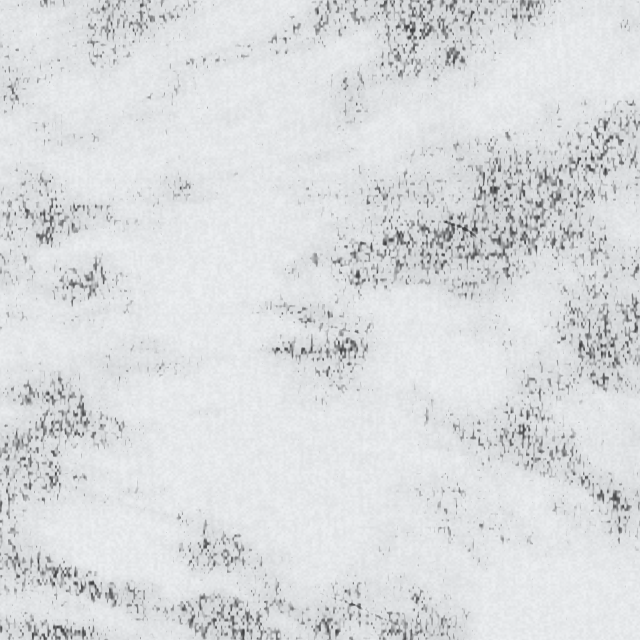
Give the GLSL for this texture, as a Shadertoy shader.

```glsl
// Pale paper rubbed with dry charcoal: broad patches and tilted strokes decide
// where pigment lands, a fine woven grain breaks it into small upright specks.
// A few broken scratches and a soft grey dust finish the surface.

#define PAPER        vec3(0.903, 0.912, 0.920)
#define CHARCOAL     vec3(0.235, 0.238, 0.245)
#define PATCH_SCALE  6.5
#define STROKE_SCALE vec2(5.5, 15.0)
#define HATCH_SCALE  vec2(14.0, 75.0)
#define SPECK_SCALE  vec2(325.0, 175.0)
#define STROKE_FAN   0.9
#define PRESSURE     0.43
#define SMUDGE       0.062
#define TOOTH        0.062
#define SCRATCHES    7

float hash(vec2 p) {
    return fract(sin(dot(p, vec2(127.1, 311.7))) * 43758.5453);
}

float noise(vec2 p) {
    vec2 cell = floor(p), f = fract(p);
    f = f * f * (3.0 - 2.0 * f);
    float low  = mix(hash(cell), hash(cell + vec2(1, 0)), f.x);
    float high = mix(hash(cell + vec2(0, 1)), hash(cell + vec2(1, 1)), f.x);
    return mix(low, high, f.y);
}

float fbm(vec2 p) {
    const mat2 turn = mat2(1.6, 1.2, -1.2, 1.6);
    float sum = 0.0, weight = 0.533;
    for (int i = 0; i < 4; i++) {
        sum += weight * noise(p);
        p = turn * p + 17.3;
        weight *= 0.5;
    }
    return sum;
}

// Thin, slightly wavering diagonal lines at hashed places
float scratches(vec2 p) {
    float mark = 0.0;
    p += 0.012 * (vec2(noise(p * 22.0), noise(p * 22.0 + 40.0)) - 0.5);
    for (int i = 0; i < SCRATCHES; i++) {
        float id = float(i) + 1.0;
        vec2 start = vec2(hash(vec2(id, 3.0)), hash(vec2(id, 8.0))) - 0.5;
        float angle = mix(-0.95, 0.3, hash(vec2(id, 14.0)));
        vec2 along = vec2(cos(angle), sin(angle));
        float span = mix(0.08, 0.22, hash(vec2(id, 21.0)));
        vec2 d = p - start;
        float dist = length(d - along * clamp(dot(d, along), 0.0, span));
        mark = max(mark, 1.0 - smoothstep(0.0005, 0.0035, dist));
    }
    return mark * smoothstep(0.2, 0.8, noise(p * 45.0));
}

// Where the charcoal was rubbed, 0 to 1
float rubbing(vec2 p) {
    vec2 warp = vec2(fbm(p * 6.0 + 31.0), fbm(p * 6.0 + 57.0)) - 0.5;
    // Strokes rise to the right in the upper half and fall in the lower half
    vec2 fan = vec2(p.x, p.y - STROKE_FAN * p.x * p.y);
    float broad  = fbm((p + 0.14 * warp) * PATCH_SCALE + 5.0);
    float stroke = fbm((fan + 0.09 * warp) * STROKE_SCALE + 83.0);
    float hatch  = noise((fan + 0.04 * warp) * HATCH_SCALE + 9.0) - 0.5;
    return smoothstep(0.36, 0.68, 0.53 * broad + 0.47 * stroke + 0.08 * hatch);
}

// Specks lined up on the upright and level threads of the paper
float weave(vec2 p) {
    p += 0.003 * (vec2(noise(p * 35.0), noise(p * 35.0 + 70.0)) - 0.5);
    float speck   = noise(p * SPECK_SCALE);
    float upright = noise(p * vec2(150.0, 24.0) + 11.0);
    float level   = noise(p * vec2(32.0, 150.0) + 23.0);
    return 0.62 * speck + 0.24 * upright + 0.14 * level;
}

void mainImage(out vec4 fragColor, in vec2 fragCoord) {
    vec2 p = (fragCoord - 0.5 * iResolution.xy) / iResolution.y;

    float rub = rubbing(p);
    float pressed = rub + 0.5 * scratches(p);
    float pigment = smoothstep(0.67, 1.19, weave(p) + PRESSURE * pressed - 0.16);

    // Paper tooth, slow shading and the soft grey dust around the strokes
    float tooth = 0.7 * noise(p * 290.0 + 3.0) + 0.3 * noise(p * vec2(210.0, 60.0)) - 0.5;
    vec3 color = PAPER + TOOTH * tooth + 0.016 * (fbm(p * 3.0 + 64.0) - 0.5);
    color -= SMUDGE * rub * (0.5 + fbm(p * 14.0 + 44.0));

    color = mix(color, CHARCOAL, pigment);
    fragColor = vec4(color, 1.0);
}
```
